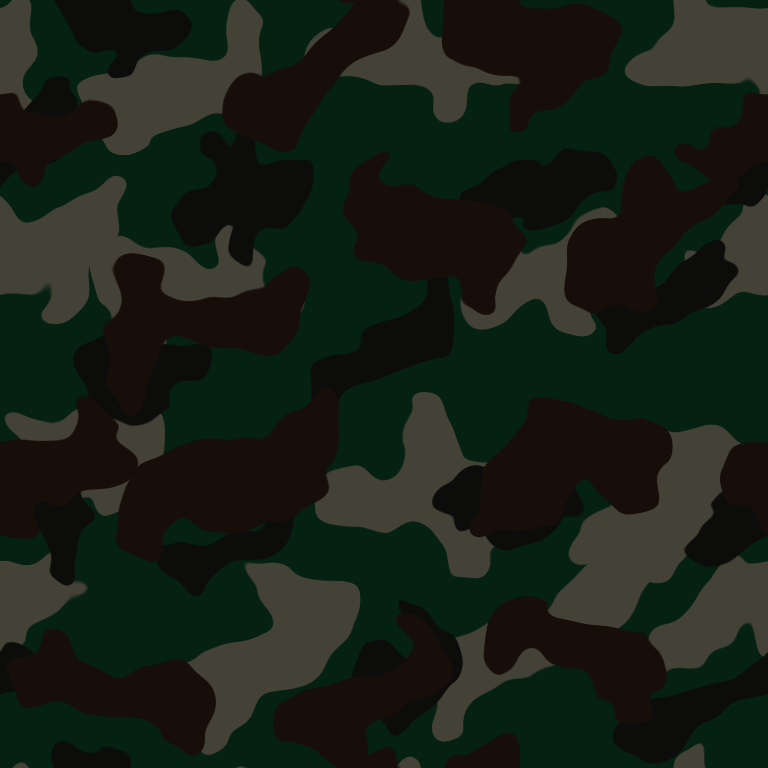
Give the GLSL for this pattern, as a WebGL 1 fragment shader.

```glsl
precision highp float;
// Seamless woodland camouflage: khaki, black and brown wavy patches on dark green.

uniform vec2 u_resolution;

vec2 hash2(vec2 p) {
    vec3 q = fract(p.xyx * vec3(0.1031, 0.1030, 0.0973));
    q += dot(q, q.yzx + 33.33);
    return fract((q.xx + q.yz) * q.zy);
}

// Vector value noise in -1..1 that wraps after `cells` repeats.
vec2 wrapNoise(vec2 p, float cells, float seed) {
    p *= cells;
    vec2 i = floor(p), f = fract(p);
    vec2 lo = mod(i, cells) + seed, hi = mod(i + 1.0, cells) + seed;
    f = f * f * (3.0 - 2.0 * f);
    vec2 bottom = mix(hash2(lo), hash2(vec2(hi.x, lo.y)), f.x);
    vec2 top = mix(hash2(vec2(lo.x, hi.y)), hash2(hi), f.x);
    return 2.0 * mix(bottom, top, f.y) - 1.0;
}

float capsule(vec2 p, vec2 a, vec2 b, float radius) {
    vec2 ab = b - a;
    float t = clamp(dot(p - a, ab) / dot(ab, ab), 0.0, 1.0);
    return length(p - a - ab * t) - radius;
}

float smoothMin(float a, float b, float k) {
    float h = max(k - abs(a - b), 0.0) / k;
    return min(a, b) - 0.25 * h * h * k;
}

// A tilted bar with one arm near each end.
float patchShape(vec2 p, vec2 id) {
    vec2 tilt = hash2(id + 11.0), arms = hash2(id + 23.0), bend = hash2(id + 41.0);
    vec2 axis = normalize(vec2(1.0, mix(-0.2, 0.65, tilt.x))) * mix(0.065, 0.1, tilt.y);
    float side = arms.x < 0.5 ? -1.0 : 1.0;
    vec2 rootA = axis * mix(0.3, 0.9, arms.y);
    vec2 rootB = -axis * mix(0.3, 0.9, bend.x);
    vec2 arm = side * vec2(mix(-0.02, 0.05, bend.y), 0.075);
    float d = capsule(p, -axis, axis, 0.037);
    d = smoothMin(d, capsule(p, rootA, rootA + arm, 0.025), 0.03);
    return smoothMin(d, capsule(p, rootB, rootB - arm * 0.8, 0.024), 0.03);
}

// Distance to one layer of patches, scattered on a staggered 3 by 4 grid.
float patches(vec2 p, vec2 shift, float size, float seed) {
    p += 0.030 * wrapNoise(p, 6.0, seed)
       + 0.022 * wrapNoise(p, 13.0, seed + 7.0)
       + 0.013 * wrapNoise(p, 26.0, seed + 19.0);
    vec2 grid = vec2(3.0, 4.0);
    vec2 g = (p - shift) * grid;
    float d = 1.0;
    for (int j = -1; j <= 1; j++) {
        float row = floor(g.y) + float(j);
        float stagger = 0.5 * mod(row, 2.0);
        for (int i = -1; i <= 1; i++) {
            vec2 cell = vec2(floor(g.x - stagger) + float(i), row);
            vec2 id = mod(cell, grid) + seed;
            vec2 center = cell + vec2(stagger, 0.0) + 0.5 + 0.5 * (hash2(id) - 0.5);
            d = min(d, size * patchShape((g - center) / grid / size, id));
        }
    }
    return d;
}

void main() {
    vec2 p = gl_FragCoord.xy / u_resolution;
    float edge = 0.9 / min(u_resolution.x, u_resolution.y);

    float khaki = patches(p, vec2(0.167, 0.02), 1.12, 53.0);
    float black = patches(p, vec2(0.04, -0.08), 0.82, 131.0);
    float brown = patches(p, vec2(0.0), 1.03, 211.0);

    // Paint from the ground up.
    vec3 color = vec3(0.015, 0.128, 0.070);
    color = mix(vec3(0.268, 0.256, 0.212), color, smoothstep(-edge, edge, khaki));
    color = mix(vec3(0.047, 0.047, 0.045), color, smoothstep(-edge, edge, black));
    color = mix(vec3(0.090, 0.055, 0.040), color, smoothstep(-edge, edge, brown));
    gl_FragColor = vec4(color, 1.0);
}
```
